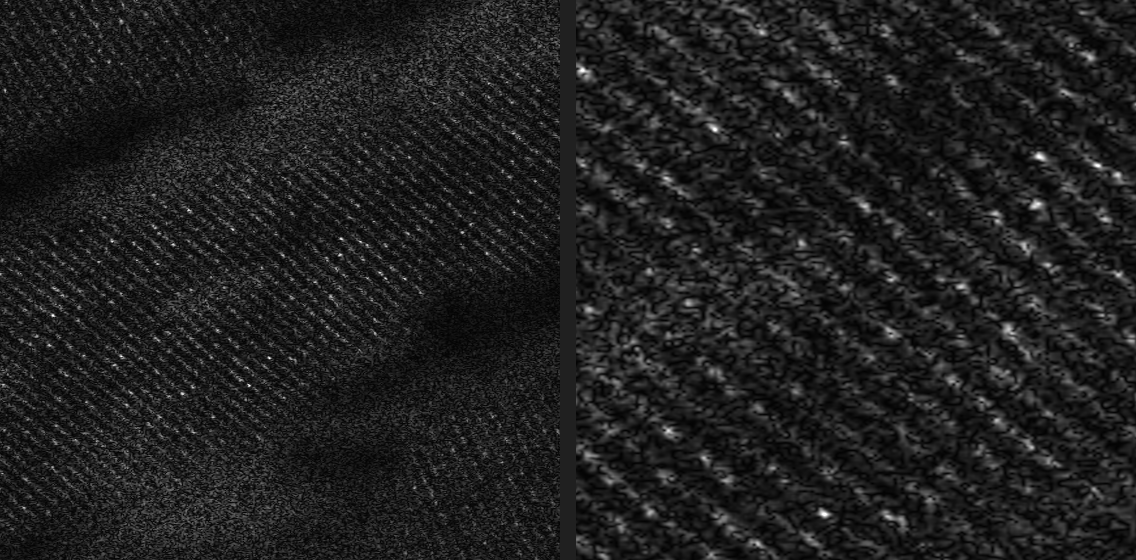
Left, the full canvas; right, a detail of the centre.
This texture is drawn by a WebGL 1 fragment shader. Its source:

```glsl
precision highp float;
// Radar-like dark terrain: speckle grain, slanted bands and dotted furrow rows.
uniform vec2 u_resolution;

float hash(vec2 p) {
  vec3 h = fract(vec3(p.xyx) * 0.1031);
  h += dot(h, h.yzx + 33.33);
  return fract((h.x + h.y) * h.z);
}

float noise(vec2 p) {
  vec2 cell = floor(p);
  vec2 f = fract(p);
  f = f * f * (3.0 - 2.0 * f);
  float low = mix(hash(cell), hash(cell + vec2(1.0, 0.0)), f.x);
  float high = mix(hash(cell + vec2(0.0, 1.0)), hash(cell + vec2(1.0)), f.x);
  return mix(low, high, f.y);
}

float fbm(vec2 p) {
  float sum = 0.0;
  float gain = 0.5;
  for (int i = 0; i < 4; i++) {
    sum += gain * noise(p);
    p = p * 2.03 + 17.3;
    gain *= 0.5;
  }
  return sum / 0.9375;
}

// Amplitude of a random complex field, with a mean near one
float speckle(vec2 p, vec2 density) {
  vec2 q = p * density;
  vec2 wave = vec2(noise(q + 40.0), noise(q + vec2(371.5, 812.5))) * 2.0 - 1.0;
  return length(wave) / 0.52;
}

// Soft stroke between two points
float band(vec2 p, vec2 a, vec2 b, float width) {
  vec2 ab = b - a;
  float t = clamp(dot(p - a, ab) / dot(ab, ab), 0.0, 1.0);
  float d = length(p - a - ab * t) / width;
  return exp(-d * d);
}

// Rows of scattered glints: x is the glint light, y the soft row stripe
vec2 furrows(vec2 p, vec2 heading, vec2 pitch) {
  vec2 dir = normalize(heading);
  vec2 q = vec2(dot(p, dir), dot(p, vec2(-dir.y, dir.x))) / pitch;
  float row = floor(q.y);
  q.x += hash(vec2(row + 90.0, 7.0)) * 9.0;
  float across = fract(q.y) - 0.5;
  float light = 0.0;
  for (int i = -1; i <= 1; i++) {
    vec2 id = vec2(floor(q.x) + float(i), row) + 200.0;
    float along = q.x - floor(q.x) - float(i) - 0.2 - 0.6 * hash(id);
    float shift = (hash(id + 31.7) - 0.5) * 0.3;
    vec2 d = vec2(along, across - shift) * pitch / vec2(0.0042, 0.0029);
    float power = hash(id + 73.1);
    light += power * power * power * exp(-dot(d, d));
  }
  return vec2(light, exp(-across * across * 18.0));
}

float shadows(vec2 p) {
  float d = band(p, vec2(-0.05, 0.63), vec2(0.22, 0.74), 0.075);
  d = max(d, band(p, vec2(0.22, 0.75), vec2(0.41, 0.83), 0.05));
  d = max(d, band(p, vec2(0.50, 0.93), vec2(0.78, 1.02), 0.055));
  d = max(d, band(p, vec2(0.80, 0.41), vec2(1.05, 0.49), 0.08));
  d = max(d, 0.8 * band(p, vec2(0.60, 0.30), vec2(0.80, 0.40), 0.045));
  d = max(d, 0.7 * band(p, vec2(0.56, 0.19), vec2(0.68, 0.19), 0.055));
  return max(d, 0.7 * band(p, vec2(-0.02, 0.0), vec2(0.06, 0.02), 0.04));
}

float highlights(vec2 p) {
  float b = 0.8 * band(p, vec2(0.17, 0.65), vec2(0.35, 0.73), 0.05);
  b = max(b, band(p, vec2(0.42, 0.76), vec2(0.72, 0.87), 0.085));
  b = max(b, 0.8 * band(p, vec2(0.72, 0.89), vec2(1.0, 0.94), 0.06));
  b = max(b, 0.7 * band(p, vec2(0.31, 0.45), vec2(0.45, 0.50), 0.035));
  b = max(b, 0.5 * band(p, vec2(0.64, 0.35), vec2(0.72, 0.38), 0.03));
  b = max(b, 0.8 * band(p, vec2(-0.02, 0.30), vec2(0.01, 0.33), 0.04));
  return max(b, 0.45 * band(p, vec2(0.22, 0.15), vec2(0.45, 0.06), 0.11));
}

void main() {
  vec2 p = gl_FragCoord.xy / min(u_resolution.x, u_resolution.y);

  // Ragged slanted terrain
  vec2 warp = vec2(fbm(p * 9.0 + 3.0), fbm(p * 9.0 + 60.0)) - 0.5;
  vec2 ground = p + warp * 0.07;
  float dark = shadows(ground);
  float bright = highlights(ground);
  float patches = fbm(vec2(p.x + 0.5 * p.y, p.y - 0.45 * p.x) * vec2(7.0, 15.0) + 30.0);

  // Furrowed fields, separated by the slanted bands
  float level = ground.y - 0.45 * ground.x;
  float upper = 0.75 * smoothstep(0.64, 0.72, level);
  float middle = smoothstep(-0.03, 0.06, level) * (1.0 - smoothstep(0.50, 0.57, level));
  float lower = 0.55 * smoothstep(0.64, 0.78, p.x) * (1.0 - smoothstep(-0.14, -0.05, level));
  vec2 bent = p + (vec2(noise(p * 5.0), noise(p * 5.0 + 20.0)) - 0.5) * 0.012;
  vec2 rows = upper * furrows(bent, vec2(1.0, -1.4), vec2(0.016, 0.022))
            + middle * furrows(bent, vec2(1.0, -0.82), vec2(0.014, 0.0215))
            + lower * furrows(bent, vec2(1.0, -2.1), vec2(0.015, 0.023));
  float field = upper + middle + lower;
  float open = (1.0 - 0.9 * dark) * (1.0 - 0.75 * bright);

  // Light carried by the grain
  float grain = pow(speckle(p, vec2(215.0, 330.0)), 1.35);
  float fine = 0.75 + 0.5 * noise(p * vec2(330.0, 480.0) + 11.0);
  float base = 0.092 * (1.0 + 0.75 * bright) * (1.0 - 0.58 * dark) * (0.55 + 0.9 * patches);
  base *= 1.0 + open * (0.75 * rows.y - 0.42 * field);
  float glint = rows.x * open * (0.7 + 0.6 * patches) * (0.15 + 0.26 * grain);
  float shade = 0.012 + base * grain * fine + glint;
  gl_FragColor = vec4(vec3(clamp(shade, 0.0, 1.0)), 1.0);
}
```
